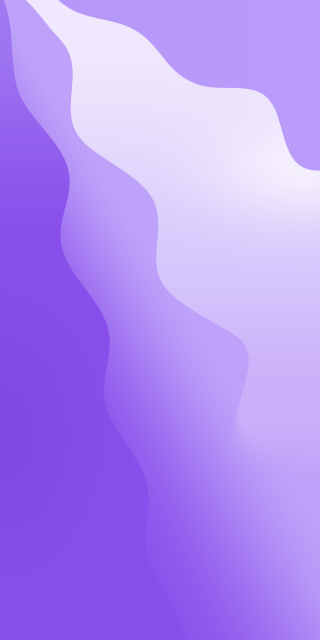
This background is drawn by a Shadertoy shader. Its source:

```glsl
const float TAU = 6.2831853;

vec3 rgb(float r, float g, float b) { return vec3(r, g, b) / 255.0; }

// Coordinates along and across a slanted axis through an origin
vec2 slant(vec2 p, vec2 origin, vec2 axis) {
    p -= origin;
    return vec2(dot(p, axis), dot(p, vec2(axis.y, -axis.x)));
}

// Upper ridge: positive below it
float upperRidge(vec2 p) {
    vec2 q = slant(p, vec2(0.503, 0.174), vec2(0.85, 0.527));
    float height = 0.025 + 0.038 * smoothstep(0.08, 0.42, q.x);
    float dip = (q.x - 0.234) / 0.104;
    float wave = height * sin(14.28 * (q.x - 0.0046)) - 0.021 * exp(-dip * dip);
    return -q.y - wave;
}

// Middle ridge, a skewed wave: positive to its right
float middleRidge(vec2 q) {
    float height = 0.052 + 0.026 * smoothstep(0.78, 1.04, q.x);
    float phase = TAU * (q.x - 0.45) / 0.539;
    phase += 0.175 * (1.0 - cos(phase));
    float flare = 0.039 * (1.0 - smoothstep(-0.31, -0.13, q.x));
    return q.y - (height * cos(phase) - 0.0156 - 0.04 * q.x + flare);
}

// Lower ridge, its waves tightening downward: positive to its right
float lowerRidge(vec2 p) {
    float y = p.y - 0.529;
    float phase = TAU * y / 0.508 * (1.0 + 0.038 * y);
    float wave = (0.052 - 0.015 * p.y) * cos(phase);
    float taper = 0.068 * (1.0 - smoothstep(0.0, 0.26, p.y));
    return p.x - (0.0286 + 0.265 * p.y + wave - taper);
}

void mainImage(out vec4 fragColor, in vec2 fragCoord) {
    // Width 1, height 2, measured down from the top left
    vec2 uv = fragCoord / iResolution.xy;
    vec2 p = vec2(uv.x, 2.0 - 2.0 * uv.y);
    float soft = 0.8 / iResolution.x;
    vec2 q = slant(p, vec2(0.221, 0.247), vec2(0.53, 0.848));

    // Deep violet base, paler at the top
    vec3 deep = mix(rgb(160.0, 120.0, 242.0), rgb(136.0, 79.0, 234.0),
                    smoothstep(0.0, 0.8, p.y));
    vec2 shade = (p - vec2(0.0, 1.36)) / vec2(0.25, 0.35);
    deep -= 0.03 * exp(-dot(shade, shade));

    // Lilac band, brightening toward the middle ridge
    float glow = smoothstep(-0.36 - 0.14 * p.y, -0.05, q.y);
    vec3 lilac = mix(rgb(140.0, 84.0, 236.0), rgb(190.0, 162.0, 249.0), glow);

    // Pale band, fading downward with a white glow at the right
    vec3 pale = mix(rgb(240.0, 232.0, 252.0), rgb(214.0, 201.0, 252.0),
                    smoothstep(0.1, 0.85, p.y));
    pale = mix(pale, rgb(203.0, 176.0, 249.0), smoothstep(0.75, 1.25, p.y));
    pale = mix(pale, rgb(186.0, 156.0, 249.0), smoothstep(1.25, 1.65, p.y));
    vec2 shine = (p - vec2(0.95, 0.52)) / vec2(0.3, 0.17);
    pale = mix(pale, rgb(248.0, 244.0, 253.0), 0.85 * exp(-dot(shine, shine)));

    // Flat corner
    vec3 corner = mix(rgb(179.0, 150.0, 246.0), rgb(186.0, 156.0, 250.0), p.x);

    // Layers; the middle ridge blurs away near the bottom
    float blur = soft + 0.13 * smoothstep(1.25, 1.55, p.y);
    vec3 color = mix(deep, lilac, smoothstep(-soft, soft, lowerRidge(p)));
    color = mix(color, pale, smoothstep(-blur, blur, middleRidge(q)));
    color = mix(corner, color, smoothstep(-soft, soft, upperRidge(p)));
    fragColor = vec4(color, 1.0);
}
```
